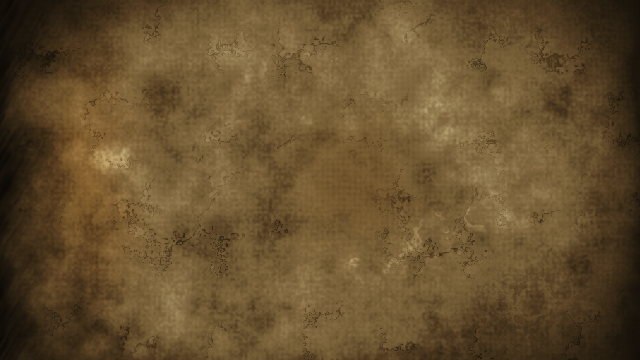
A WebGL 2 fragment shader for this texture:

```glsl
#version 300 es
precision highp float;

uniform vec2 u_resolution;
out vec4 outColor;

const float ASPECT = 1.7778;
const float BASE_TONE = 4.45;
const float CLOUD_GAIN = 4.2;
const float GRAIN_GAIN = 1.0;
const float CRACK_GAIN = 1.5;
const float STAIN_GAIN = 2.3;
const float FLAKE_GAIN = 1.7;
const float WEAVE_GAIN = 0.09;
const float TILE_WIDTH = 0.722;
const vec3 AMBER_TINT = vec3(1.08, 0.97, 0.80);

// Tones from soot to pale plaster
const vec3 RAMP[8] = vec3[8](
  vec3(0.045, 0.034, 0.020), vec3(0.12, 0.09, 0.05),
  vec3(0.23, 0.17, 0.09), vec3(0.34, 0.25, 0.14),
  vec3(0.44, 0.35, 0.20), vec3(0.51, 0.41, 0.25),
  vec3(0.59, 0.50, 0.33), vec3(0.73, 0.65, 0.46));

// Broad patches: centre, radius, tone shift
const vec4 PATCHES[11] = vec4[11](
  vec4(0.42, 0.65, 0.17, 0.5), vec4(1.19, 0.82, 0.15, 1.0),
  vec4(0.98, 0.24, 0.18, 0.6), vec4(0.46, 0.22, 0.18, 0.6),
  vec4(0.80, 0.86, 0.15, 0.5), vec4(1.44, 0.54, 0.16, 0.5),
  vec4(0.64, 0.60, 0.18, 0.5), vec4(0.97, 0.49, 0.17, -0.7),
  vec4(1.03, 0.88, 0.09, -0.9), vec4(1.42, 0.70, 0.08, -0.6),
  vec4(1.47, 0.13, 0.20, -0.8));

// Stains inside one tile: centre, radius, strength
const vec4 STAINS[4] = vec4[4](
  vec4(0.465, 0.515, 0.052, 1.0), vec4(0.637, 0.769, 0.033, 0.8),
  vec4(0.417, 0.755, 0.045, 0.6), vec4(0.600, 0.350, 0.042, 0.6));

vec2 hash2(vec2 p) {
  vec3 q = fract(p.xyx * vec3(0.1031, 0.1030, 0.0973));
  q += dot(q, q.yzx + 33.33);
  return fract((q.xx + q.yz) * q.zy);
}

// Smooth cellular noise: cell values blended by distance to their seeds
float cellNoise(vec2 p) {
  vec2 cell = floor(p), f = p - cell;
  float sum = 0.0, total = 0.0;
  for (int y = -1; y <= 1; y++)
  for (int x = -1; x <= 1; x++) {
    vec2 o = vec2(x, y), h = hash2(cell + o + 71.0);
    vec2 d = o + 0.3 + 0.4 * h - f;
    float w = max(0.0, 1.6 - dot(d, d));
    w *= w;
    w *= w;
    sum += w * fract(h.x * 7.0 + h.y * 13.0);
    total += w;
  }
  return sum / total;
}

float layers(vec2 p) {
  float sum = 0.0, gain = 0.5;
  for (int i = 0; i < 5; i++) {
    sum += gain * cellNoise(p);
    p = mat2(1.6, 1.2, -1.2, 1.6) * p + 5.3;
    gain *= 0.56;
  }
  return sum / 1.07;
}

// Gap between the two nearest seeds, zero on cell borders
float cellBorder(vec2 p) {
  vec2 cell = floor(p), f = p - cell;
  float near = 8.0, next = 8.0;
  for (int y = -1; y <= 1; y++)
  for (int x = -1; x <= 1; x++) {
    vec2 o = vec2(x, y);
    float d = length(o + hash2(cell + o + 19.0) - f);
    next = min(next, max(near, d));
    near = min(near, d);
  }
  return next - near;
}

float glow(vec2 p, vec2 centre, vec2 radius) {
  vec2 d = (p - centre) / radius;
  return exp(-dot(d, d));
}

vec3 toneColor(float tone) {
  tone = clamp(tone, 0.0, 6.99);
  int i = int(tone);
  return mix(RAMP[i], RAMP[i + 1], fract(tone));
}

void main() {
  vec2 p = gl_FragCoord.xy / u_resolution * vec2(ASPECT, 1.0);
  float cloud = layers(p * 5.0) - 0.5;
  float mottle = layers(p * 17.0 + 31.0) - 0.5;
  float grain = cellNoise(p * 150.0) - 0.5;
  vec2 warped = p + 0.16 * vec2(cloud, mottle);

  // Uneven dark frame
  float leftEdge = 1.0 - 0.92 * exp(-max(warped.x, 0.0) / 0.12);
  float rightEdge = 1.0 - 0.75 * exp(-max(ASPECT - warped.x, 0.0) / 0.11);
  float topEdge = 1.0 - 0.22 * exp(-max(1.0 - p.y, 0.0) / 0.08);
  float bottomEdge = 1.0 - 0.26 * exp(-p.y / 0.09);
  float radius = length((warped - vec2(0.92, 0.5)) / vec2(0.89, 0.62));
  float corners = 1.0 - 0.62 * smoothstep(0.72, 1.32, radius);
  float light = leftEdge * rightEdge * topEdge * bottomEdge * corners;

  // Clouded plaster, quieter over the smooth centre
  float smoothArea = glow(warped, vec2(0.97, 0.49), vec2(0.18, 0.19));
  float detail = 1.0 - 0.65 * smoothArea;
  float tone = BASE_TONE + detail * (CLOUD_GAIN * (cloud + 0.8 * mottle) + GRAIN_GAIN * grain);
  for (int i = 0; i < 11; i++)
    tone += PATCHES[i].w * glow(warped, PATCHES[i].xy, PATCHES[i].zz);

  // Stains and cracks recur across the tile
  vec2 tile = vec2(mod(p.x, TILE_WIDTH), p.y);
  float pits = smoothstep(-0.12, 0.16, 0.6 * mottle + 0.3 * grain);
  for (int i = 0; i < 4; i++) {
    vec2 size = STAINS[i].z * vec2(0.85, 1.15);
    float stain = glow(tile + 0.07 * vec2(mottle, cloud), STAINS[i].xy, size);
    tone -= STAIN_GAIN * STAINS[i].w * stain * (0.25 + 0.75 * pits);
  }
  float border = cellBorder(tile * 7.0 + 1.3 * vec2(mottle, cloud) + 0.3 * grain);
  float seam = smoothstep(0.0, 0.06, tile.x) * smoothstep(TILE_WIDTH, TILE_WIDTH - 0.06, tile.x);
  float broken = smoothstep(0.47, 0.68, cellNoise(tile * 9.0 + 4.0));
  tone -= CRACK_GAIN * (1.0 - smoothstep(0.01, 0.07, border)) * seam * broken * detail;

  // Pale flakes and dark peeling spots
  float flakeArea = glow(p, vec2(1.27, 0.37), vec2(0.15, 0.09))
    + 0.8 * glow(p, vec2(1.04, 0.28), vec2(0.12, 0.06));
  float ridge = abs(layers(p * 13.0 + 8.0) - 0.5);
  tone += FLAKE_GAIN * flakeArea * (1.0 - smoothstep(0.01, 0.05, ridge)) * smoothstep(-0.12, 0.08, mottle);
  float peelArea = glow(p, vec2(1.50, 0.14), vec2(0.28, 0.17))
    + 0.7 * glow(p, vec2(1.46, 0.93), vec2(0.20, 0.12));
  tone -= 1.3 * peelArea * smoothstep(0.03, 0.10, mottle + 0.12 * grain);

  // Woven threads and slanted brush hairs at the left
  tone += WEAVE_GAIN * (sin(p.x * 420.0 + 9.0 * cloud) + sin(p.y * 390.0 + 9.0 * mottle));
  tone *= light;
  vec2 hair = vec2(p.x * 0.86 - p.y * 0.5, p.x * 0.5 + p.y * 0.86);
  float strands = cellNoise(hair * vec2(130.0, 16.0) + 3.0 * cloud) - 0.5;
  tone += 0.8 * strands * exp(-p.x / 0.12) + 0.15;

  vec3 color = toneColor(tone);
  float amber = glow(warped, vec2(0.24, 0.52), vec2(0.13, 0.30)) + 0.5 * smoothArea;
  color *= mix(vec3(1.0), AMBER_TINT, min(amber, 1.0));
  outColor = vec4(color, 1.0);
}
```
